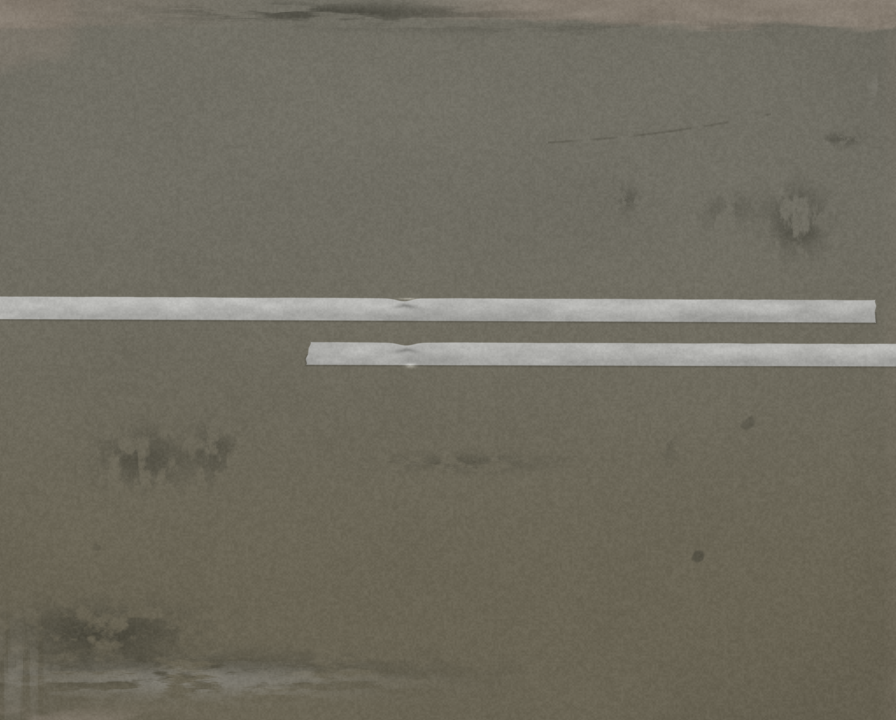
A Shadertoy shader for this background:

```glsl
// A worn olive-grey painted canvas crossed by two pale strips of masking tape.
// Layered value noise makes the paint, scuffs and streaks; box distances
// with wavering borders make the tape, its shadow and its creases.

float hash(vec2 cell) {
    vec3 q = fract(vec3(cell.xyx) * 0.1031);
    q += dot(q, q.yzx + 33.33);
    return fract((q.x + q.y) * q.z);
}

float noise(vec2 p) {
    vec2 i = floor(p), f = fract(p);
    f = f * f * (3.0 - 2.0 * f);
    return mix(mix(hash(i), hash(i + vec2(1, 0)), f.x),
               mix(hash(i + vec2(0, 1)), hash(i + vec2(1, 1)), f.x), f.y);
}

float fbm(vec2 p) {
    float sum = 0.0, weight = 0.5;
    for (int i = 0; i < 4; i++) {
        sum += weight * noise(p);
        p = p * 2.03 + 17.3;
        weight *= 0.5;
    }
    return sum / 0.9375;
}

// Soft elliptical falloff
float blob(vec2 p, vec2 center, vec2 radius) {
    vec2 d = (p - center) / radius;
    return exp(-dot(d, d));
}

// Blob broken up by brush streaks; grain sets their direction and fineness
float scuff(vec2 p, vec2 center, vec2 radius, vec2 grain) {
    return blob(p, center, radius) * smoothstep(0.36, 0.62, fbm(p * grain));
}

// Spot with a firm, slightly uneven rim
float spot(vec2 p, vec2 center, float radius) {
    float d = length(p - center) + 0.006 * (noise(p * 130.0) - 0.5);
    return smoothstep(radius + 0.002, radius - 0.003, d);
}

vec3 paint(vec2 p) {
    // Base coat, warmer and darker toward the bottom
    vec3 color = mix(vec3(0.412, 0.391, 0.328), vec3(0.443, 0.434, 0.394), smoothstep(0.1, 0.8, p.y));
    color *= 0.97 + 0.06 * fbm(p * vec2(5.0, 7.0));
    color *= 1.0 - 0.08 * smoothstep(0.55, 0.85, length((p - vec2(0.62, 0.55)) * vec2(0.95, 1.0)));

    // Bare pinkish primer along the top and at the corners
    float ragged = 0.04 * (fbm(p * vec2(9.0, 40.0)) - 0.5);
    float primer = smoothstep(0.962, 0.972, p.y + ragged - 0.012 * (0.9 - p.x)) * smoothstep(0.5, 0.78, p.x);
    primer += 0.55 * smoothstep(0.955, 0.968, p.y + ragged) * smoothstep(0.42, 0.1, p.x);
    primer += 0.5 * smoothstep(0.12, 0.08, p.x + ragged) * smoothstep(0.90, 0.93, p.y + ragged + 0.2 * (0.05 - p.x));
    primer += 0.6 * scuff(p, vec2(0.09, 0.0), vec2(0.15, 0.016), vec2(14.0, 50.0));
    primer += 0.35 * smoothstep(1.225, 1.245, p.x) * fbm(p * vec2(30.0, 8.0));
    vec3 primerColor = vec3(0.54, 0.50, 0.455) + 0.14 * (fbm(p * vec2(12.0, 45.0)) - 0.5);
    color = mix(color, primerColor, 0.85 * min(primer, 1.0));

    // Dark scuffs, dry-brushed in both directions
    vec2 upright = vec2(75.0, 42.0);
    float dark = 0.65 * scuff(p, vec2(0.200, 0.362), vec2(0.060, 0.038), upright);
    dark += 0.5 * scuff(p, vec2(0.300, 0.372), vec2(0.032, 0.038), upright);
    dark += 0.85 * scuff(p, vec2(1.110, 0.694), vec2(0.036, 0.040), upright);
    dark += 0.35 * scuff(p, vec2(1.015, 0.708), vec2(0.040, 0.025), upright);
    dark += 0.4 * scuff(p, vec2(0.873, 0.724), vec2(0.018, 0.016), vec2(90.0));
    dark += 0.6 * scuff(p, vec2(1.172, 0.806), vec2(0.025, 0.009), vec2(70.0));
    dark += 0.3 * scuff(p, vec2(0.932, 0.375), vec2(0.012, 0.018), vec2(90.0));
    dark += 0.4 * spot(p, vec2(1.041, 0.412), 0.009);
    dark += 0.6 * spot(p, vec2(0.971, 0.227), 0.008);
    dark += 0.25 * spot(p, vec2(0.135, 0.240), 0.005);

    // Dark sideways brush marks
    vec2 flatGrain = vec2(15.0, 95.0);
    dark += 0.45 * scuff(p, vec2(0.645, 0.357), vec2(0.11, 0.012), vec2(45.0, 85.0));
    dark += 0.85 * scuff(p, vec2(0.46, 0.982), vec2(0.21, 0.013), flatGrain);
    dark += 0.3 * scuff(p, vec2(0.85, 0.962), vec2(0.38, 0.010), flatGrain);
    dark += 0.85 * scuff(p, vec2(0.14, 0.122), vec2(0.12, 0.034), vec2(42.0, 60.0));
    dark += 0.6 * scuff(p, vec2(0.25, 0.070), vec2(0.32, 0.024), vec2(24.0, 80.0));
    color = mix(color, vec3(0.225, 0.222, 0.190), min(dark * 0.72, 0.85));

    // Pale dragged paint and drips at the lower left
    float pale = 0.75 * scuff(p, vec2(0.27, 0.054), vec2(0.23, 0.022), flatGrain + 9.0);
    pale += 0.35 * scuff(p, vec2(0.02, 0.06), vec2(0.045, 0.07), vec2(85.0, 5.0));
    pale += 0.4 * scuff(p, vec2(1.225, 0.88), vec2(0.015, 0.025), upright);
    color = mix(color, vec3(0.53, 0.52, 0.49), pale);

    // One faint, broken scratch
    vec2 s = p - vec2(0.763, 0.802);
    float bend = abs(s.y - 0.05 * s.x - 0.25 * s.x * s.x);
    float scratch = smoothstep(0.003, 0.0, bend) * step(0.0, s.x) * step(s.x, 0.31);
    return color - 0.05 * scratch * smoothstep(0.35, 0.65, noise(p * 38.0));
}

// Lays a strip between two ends; lean slants them, creaseX pinches the top
vec3 layTape(vec3 under, vec2 p, float midY, float slope, vec2 ends, float lean, float creaseX, float pixel) {
    float y = p.y - midY - slope * p.x, along = (p.x - creaseX) / 0.015;
    float tear = 0.003 * noise(vec2(y * 140.0, midY * 90.0)) + lean * y;
    float pinch = exp(-along * along);
    float top = 0.0155 - 0.004 * pinch + 0.0008 * noise(vec2(p.x * 45.0, midY));
    float edge = max(max(y - top, -0.0155 - y), max(ends.x + tear - p.x, p.x - ends.y - tear));
    under *= 1.0 - 0.16 * smoothstep(0.004, 0.0, edge) * step(y, 0.0);
    vec3 color = vec3(0.640, 0.640, 0.628) + 0.065 * smoothstep(-0.012, 0.008, y);
    color += 0.13 * (fbm(p * vec2(24.0, 70.0)) - 0.5) + 0.02 * smoothstep(0.5, 0.1, p.x);
    float fold = y - 0.006 + 0.18 * abs(p.x - creaseX);
    color -= 0.15 * pinch * exp(-fold * fold / 0.000008);
    return mix(under, color, smoothstep(pixel, -pixel, edge));
}

void mainImage(out vec4 fragColor, in vec2 fragCoord) {
    vec2 p = fragCoord / iResolution.xy * vec2(1.247, 1.0);
    float pixel = 1.0 / iResolution.y;
    vec3 color = paint(p);
    color = layTape(color, p, 0.5722, -0.0040, vec2(-0.1, 1.217), 0.05, 0.563, pixel);
    color = layTape(color, p, 0.5100, -0.0028, vec2(0.427, 1.4), 0.2, 0.566, pixel);
    // Lifted bright curls at the creases
    color += 0.20 * blob(p, vec2(0.568, 0.585), vec2(0.012, 0.0015));
    color += 0.24 * blob(p, vec2(0.571, 0.492), vec2(0.007, 0.003));
    // Canvas weave, coarse and fine
    color += 0.024 * (noise(p * 210.0) - 0.5) + 0.034 * (noise(p * 410.0 + 9.0) - 0.5);
    fragColor = vec4(color, 1.0);
}
```
